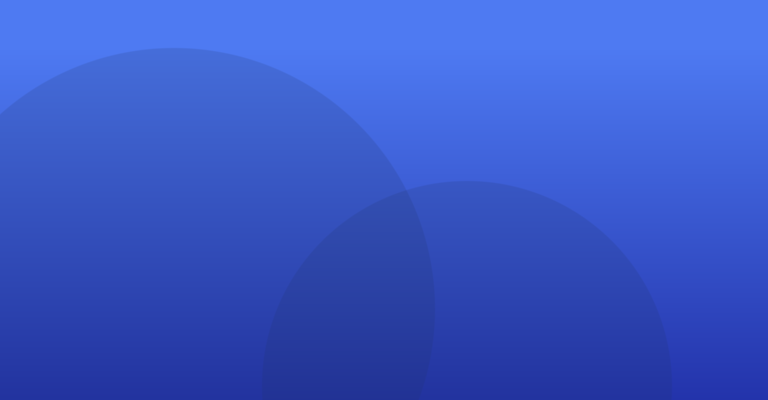
Write a Shadertoy shader that draws this background.

```glsl
#define SKY_TOP vec3(0.306, 0.480, 0.950)
#define SKY_BOTTOM vec3(0.137, 0.200, 0.670)
#define SHADE_COLOR vec3(0.118, 0.190, 0.390)
#define SHADE_ALPHA 0.17
#define FADE_START 0.885
#define LARGE_DISC vec3(0.435, 0.2275, 0.6525)
#define SMALL_DISC vec3(1.1675, 0.035, 0.5125)

// Smooth coverage of a disc given as center.xy and radius
float discCoverage(vec2 p, vec3 disc) {
    float pixel = 1.0 / iResolution.y;
    float dist = length(p - disc.xy) - disc.z;
    return 1.0 - smoothstep(-pixel, pixel, dist);
}

vec3 shadeDisc(vec3 color, vec2 p, vec3 disc) {
    return mix(color, SHADE_COLOR, SHADE_ALPHA * discCoverage(p, disc));
}

void mainImage(out vec4 fragColor, in vec2 fragCoord) {
    vec2 p = fragCoord / iResolution.y;

    // Vertical gradient with a flat bright band at the top
    vec3 color = mix(SKY_BOTTOM, SKY_TOP, clamp(p.y / FADE_START, 0.0, 1.0));

    // Translucent overlapping discs
    color = shadeDisc(color, p, LARGE_DISC);
    color = shadeDisc(color, p, SMALL_DISC);

    fragColor = vec4(color, 1.0);
}
```
